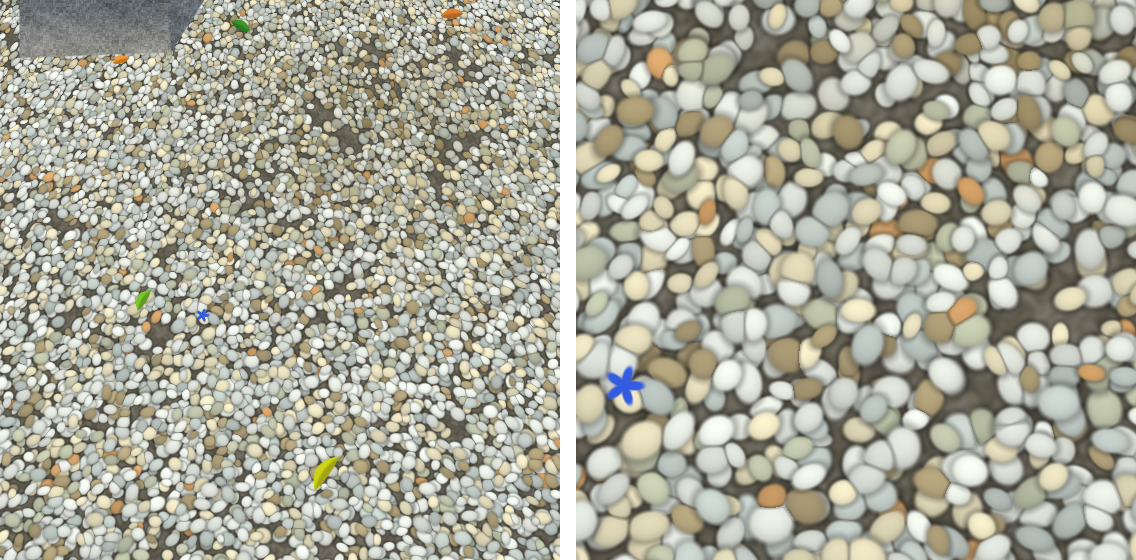
Left: the whole. Right: its middle third, enlarged.
Reproduce this texture procedurally as a WebGL 1 fragment shader.

```glsl
precision highp float;
uniform vec2 u_resolution;

const float STONE_SIZE = 0.027;
const float RECESSION = 0.5;
const vec3 SOIL = vec3(0.40, 0.385, 0.335);

vec2 hash2(vec2 p) {
  vec2 q = vec2(dot(p, vec2(127.1, 311.7)), dot(p, vec2(269.5, 183.3)));
  return fract(sin(q) * 43758.5);
}

mat2 rotation(float angle) {
  float c = cos(angle), s = sin(angle);
  return mat2(c, -s, s, c);
}

// Ground coordinates: stones shrink with distance but keep their proportions
vec2 toGround(vec2 uv) {
  float nearness = 1.0 - RECESSION * uv.y;
  return vec2((uv.x - 0.5) / nearness, -log(nearness) / RECESSION) / STONE_SIZE;
}

// Broad dirty area in the upper right
float dirtiness(vec2 ground) {
  vec2 offset = (ground - toGround(vec2(0.66, 0.78))) / vec2(17.0, 11.0);
  return exp(-dot(offset, offset));
}

// Layered sines choose the patches where soil shows through
float bareness(vec2 ground) {
  vec2 p = ground + 1.6 * sin(ground.yx * 0.43 + vec2(0.7, 2.1));
  float n = sin(p.x * 0.29 + 1.5 * sin(p.y * 0.17)) * sin(p.y * 0.36 + 1.3 * sin(p.x * 0.21));
  n += 0.45 * sin(p.x * 0.83 + p.y * 0.31) * sin(p.y * 0.91 - p.x * 0.27);
  return smoothstep(0.75, 1.25, n + 0.38 * dirtiness(ground));
}

vec3 stoneColor(vec2 id, float dirt) {
  vec2 pick = hash2(id + 31.7);
  vec2 vary = hash2(id + 73.3);
  vec3 color = vec3(0.89, 0.91, 0.88);
  color = mix(color, vec3(0.75, 0.79, 0.77), step(0.47, pick.x));
  color = mix(color, vec3(0.90, 0.87, 0.74), step(0.63, pick.x));
  color = mix(color, vec3(0.74, 0.76, 0.66), step(0.81, pick.x));
  color = mix(color, vec3(0.69, 0.63, 0.48), step(0.90, pick.x));
  color = mix(color, vec3(0.83, 0.64, 0.42), step(0.98, pick.x));
  color *= mix(0.90, 1.07, pick.y);
  return color * mix(vec3(1.0), vec3(0.80, 0.76, 0.66), dirt * vary.x);
}

// One layer of cellular ellipses with contact shadows
vec3 addStones(vec3 below, vec2 ground, float seed, float share) {
  vec2 p = ground + seed * vec2(0.37, 0.61);
  vec2 cell = floor(p);
  vec2 nearestId = cell, nearestOffset = vec2(0.0);
  float nearest = 4.0, second = 4.0;
  for (int j = -1; j <= 1; j++) {
    for (int i = -1; i <= 1; i++) {
      vec2 corner = cell + vec2(float(i), float(j));
      vec2 id = corner + seed * 17.0;
      vec2 center = corner + 0.5 + 0.75 * (hash2(id) - 0.5);
      vec2 form = hash2(id + 11.3);
      vec2 chance = hash2(id + 47.9);
      float radius = mix(0.40, 0.64, form.x);
      vec2 radii = radius * vec2(1.0, mix(0.60, 0.92, form.y));
      vec2 offset = p - center;
      float d = length(rotation(chance.y * 6.283) * offset / radii);
      float present = share * (1.0 - 0.85 * bareness(center));
      d += 4.0 * step(present, chance.x);
      if (d < nearest) {
        second = nearest;
        nearest = d;
        nearestId = id;
        nearestOffset = offset;
      } else {
        second = min(second, d);
      }
    }
  }
  vec3 color = stoneColor(nearestId, dirtiness(ground));
  color *= 1.03 - 0.16 * pow(min(nearest, 1.0), 3.0) + 0.12 * nearestOffset.y;
  color *= mix(0.76, 1.0, smoothstep(0.0, 0.36, second - nearest));
  below *= 1.0 - 0.27 * smoothstep(1.5, 0.9, nearest);
  return mix(below, color, 1.0 - smoothstep(0.78, 1.14, nearest));
}

// Soft crumbly soil from layered sines
vec3 soilColor(vec2 ground) {
  vec2 p = ground * 5.0 + 1.4 * sin(ground.yx * 7.3);
  return SOIL + 0.035 * (sin(p.x) * sin(p.y) + sin(p.x * 0.37 + p.y * 0.53));
}

// Curved pointed leaf with a slightly darker lower half
vec3 addLeaf(vec3 below, vec2 p, float angle, vec2 size, float bend, vec3 color) {
  vec2 q = rotation(angle) * p / size;
  q.y += bend * (q.x * q.x - 0.4);
  float d = abs(q.y) - (1.0 - q.x * q.x);
  color *= mix(0.82, 1.05, smoothstep(-0.3, 0.3, q.y));
  return mix(below, color, 1.0 - smoothstep(-0.12, 0.12, d));
}

vec3 addFlower(vec3 below, vec2 p, float radius, vec3 color) {
  float petals = radius * (0.7 + 0.3 * cos(5.0 * atan(p.y, p.x + 0.00001)));
  return mix(below, color, 1.0 - smoothstep(-0.002, 0.002, length(p) - petals));
}

// Speckled stone block with a front and a side face
vec3 addBlock(vec3 below, vec2 uv) {
  float soft = 0.002;
  float lean = 0.30 + 0.06 * (1.0 - uv.y);
  float rise = uv.y - 0.897 - 0.035 * (uv.x - 0.04);
  float rightEdge = 0.306 + 0.64 * (uv.y - 0.908);
  float inside = smoothstep(-soft, soft, min(rise, min(uv.x - 0.035, rightEdge - uv.x)));
  float speck = hash2(floor(uv * 380.0)).x + hash2(floor(uv * 170.0)).y - 1.0;
  float stain = sin(uv.x * 47.0 + 2.0 * sin(uv.y * 39.0)) * sin(uv.y * 61.0 + uv.x * 23.0);
  vec3 front = mix(vec3(0.56, 0.56, 0.54), vec3(0.39, 0.41, 0.43), smoothstep(0.0, 0.1, rise));
  vec3 face = mix(front, vec3(0.38, 0.41, 0.43), smoothstep(-soft, soft, uv.x - lean));
  return mix(below, face + 0.10 * speck + 0.04 * stain, inside);
}

void main() {
  vec2 uv = gl_FragCoord.xy / u_resolution;
  vec2 ground = toGround(uv);
  vec3 color = soilColor(ground);
  color = addStones(color, ground, 1.0, 1.0);
  color = addStones(color, ground, 2.0, 0.92);
  color = addStones(color, ground, 3.0, 0.55);
  color = addBlock(color, uv);

  // Fallen leaves and a petal cluster
  color = addLeaf(color, uv - vec2(0.43, 0.954), -0.5, vec2(0.019, 0.009), 0.2, vec3(0.22, 0.56, 0.16));
  color = addLeaf(color, uv - vec2(0.255, 0.465), 1.0, vec2(0.022, 0.009), 0.6, vec3(0.46, 0.74, 0.15));
  color = addLeaf(color, uv - vec2(0.58, 0.157), 0.95, vec2(0.038, 0.012), 0.7, vec3(0.77, 0.79, 0.08));
  color = addLeaf(color, uv - vec2(0.807, 0.975), 0.1, vec2(0.020, 0.009), 0.2, vec3(0.85, 0.48, 0.18));
  color = addLeaf(color, uv - vec2(0.216, 0.893), 0.3, vec2(0.016, 0.007), 0.3, vec3(0.90, 0.57, 0.18));
  color = addFlower(color, uv - vec2(0.362, 0.437), 0.012, vec3(0.20, 0.36, 0.88));
  gl_FragColor = vec4(color, 1.0);
}
```
